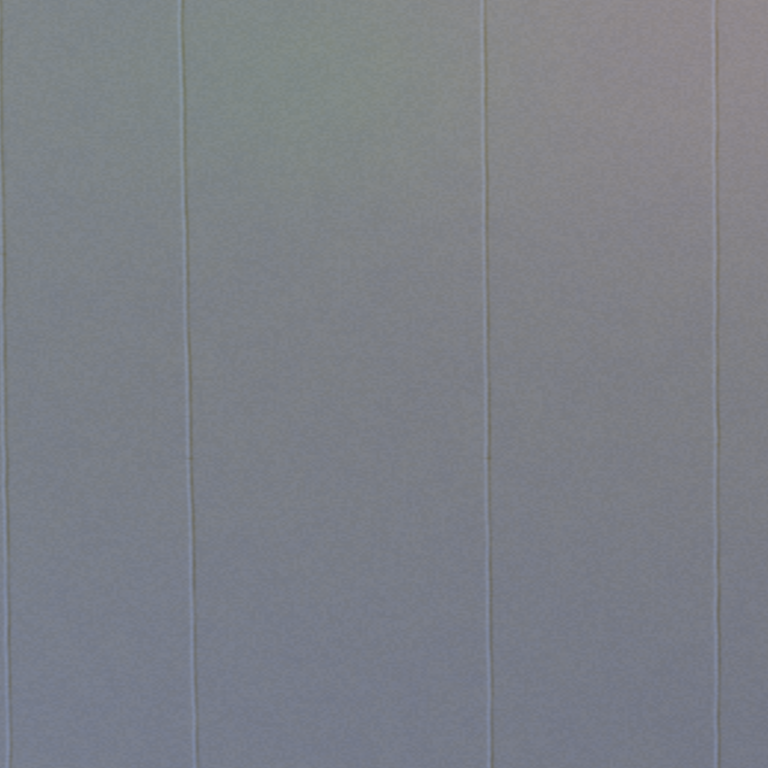
Reproduce this texture procedurally as a Shadertoy shader.

```glsl
#define SEAM_TOP vec4(-0.001, 0.236, 0.630, 0.932)
#define SEAM_BOTTOM vec4(0.013, 0.256, 0.640, 0.935)
#define RIDGE_WIDTH 0.0026
#define GROOVE_WIDTH 0.0024
#define SEAM_OFFSET 0.0031
#define GRAIN 0.036
#define BLOTCH 0.020

const vec3 LOW_LEFT = vec3(0.465, 0.490, 0.550);
const vec3 LOW_RIGHT = vec3(0.455, 0.470, 0.520);
const vec3 MID_LEFT = vec3(0.475, 0.496, 0.525);
const vec3 MID_RIGHT = vec3(0.490, 0.493, 0.515);
const vec3 TOP_LEFT = vec3(0.495, 0.520, 0.535);
const vec3 TOP_RIGHT = vec3(0.560, 0.535, 0.550);
const vec3 GREEN_TINT = vec3(-0.010, 0.014, -0.014);
const vec3 RIDGE_LIGHT = vec3(0.035, 0.050, 0.085);
const vec3 GROOVE_SHADE = vec3(-0.035, -0.050, -0.105);

float hash(vec2 p) {
    vec3 q = fract(vec3(p.xyx) * 0.1031);
    q += dot(q, q.yzx + 33.33);
    return fract((q.x + q.y) * q.z);
}

float noise(vec2 p) {
    vec2 i = floor(p), f = fract(p);
    f = f * f * (3.0 - 2.0 * f);
    return mix(mix(hash(i), hash(i + vec2(1, 0)), f.x),
               mix(hash(i + vec2(0, 1)), hash(i + vec2(1, 1)), f.x), f.y);
}

// Soft line profile, 1 at its centre
float softLine(float d, float width) {
    return exp(-d * d / (width * width));
}

// Broad wash of light over the panels
vec3 wash(vec2 uv) {
    vec3 low = mix(LOW_LEFT, LOW_RIGHT, uv.x);
    vec3 mid = mix(MID_LEFT, MID_RIGHT, uv.x);
    vec3 top = mix(TOP_LEFT, TOP_RIGHT, smoothstep(0.1, 1.0, uv.x));
    vec3 col = mix(low, mid, smoothstep(0.0, 0.55, uv.y));
    col = mix(col, top, smoothstep(0.45, 1.0, uv.y));
    vec2 d = (uv - vec2(0.43, 0.90)) / vec2(0.24, 0.16);
    return col + GREEN_TINT * exp(-dot(d, d));
}

// Fine grain plus uneven yellow and blue blotches
vec3 surface(vec2 uv) {
    float fine = noise(uv * vec2(260.0, 330.0)) - 0.5;
    float chroma = noise(uv * vec2(150.0, 210.0) + 41.0) - 0.5;
    float broad = noise(uv * vec2(26.0, 34.0) + 87.0) - 0.5;
    return GRAIN * fine * vec3(0.8, 0.8, 1.0)
         + BLOTCH * chroma * vec3(0.5, 0.1, -1.0)
         + BLOTCH * broad * vec3(0.35, 0.35, -0.1);
}

// Leaning panel joints: pale ridge at left, brown groove at right
vec3 seams(vec2 uv) {
    vec3 sum = vec3(0.0);
    for (int i = 0; i < 4; i++) {
        float id = float(i) * 17.0;
        float x = mix(SEAM_BOTTOM[i], SEAM_TOP[i], uv.y);
        x += 0.0016 * (noise(vec2(uv.y * 30.0, id)) - 0.5);
        float d = uv.x - x;
        float wear = 0.6 + 0.6 * noise(vec2(uv.y * 45.0, id + 5.0));
        float ridge = softLine(d + SEAM_OFFSET, RIDGE_WIDTH);
        float groove = softLine(d - SEAM_OFFSET * 0.6, GROOVE_WIDTH);
        sum += RIDGE_LIGHT * ridge * (0.75 + 0.25 * wear);
        sum += GROOVE_SHADE * groove * wear;
        // One small chip at a random height on each joint
        float chip = uv.y - 0.3 - 0.5 * hash(vec2(id, 3.0));
        sum += 0.6 * GROOVE_SHADE * softLine(d, 0.005) * softLine(chip, 0.002);
    }
    return sum;
}

void mainImage(out vec4 fragColor, in vec2 fragCoord) {
    vec2 uv = fragCoord / iResolution.xy;
    fragColor = vec4(wash(uv) + surface(uv) + seams(uv), 1.0);
}
```
